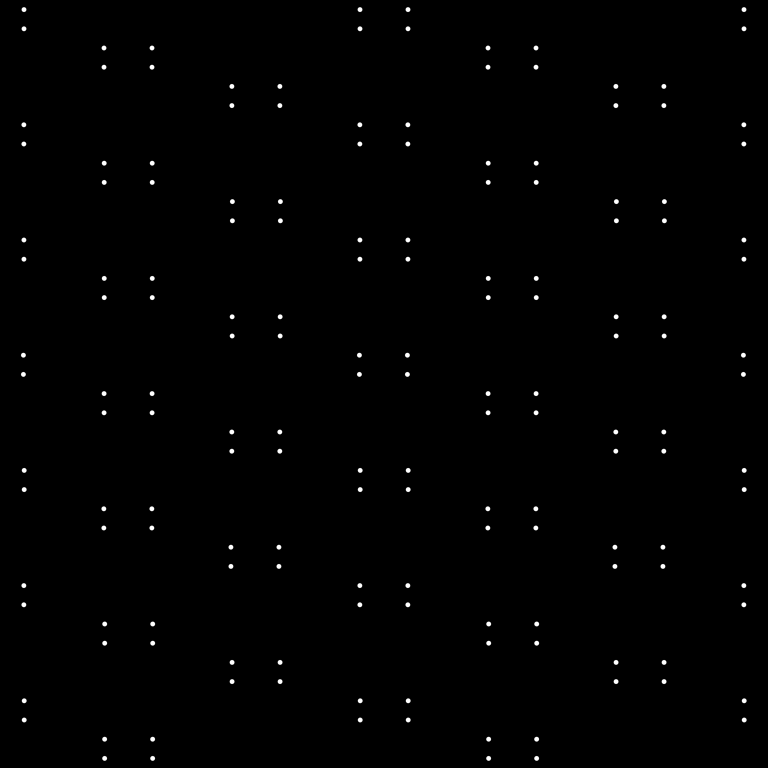
Reproduce this pattern procedurally as a three.js fragment shader.

```glsl
varying vec2 vUv;

float slope(float i) {
  return 2.0 * fract(sin(i * 127.1 + 3.7) * 437.585) - 1.0;
}

// One-dimensional gradient noise
float gradientNoise(float x) {
  float i = floor(x);
  float f = x - i;
  float blend = f * f * f * (f * (f * 6.0 - 15.0) + 10.0);
  return mix(slope(i) * f, slope(i + 1.0) * (f - 1.0), blend);
}

void main() {
  // Twenty bands counted from the top, each stepping a sixth to the right
  float down = 1.0 - vUv.y;
  float band = floor(down * 20.0);

  // Sideways drift shared by a whole band, stronger toward the bottom
  float growth = smoothstep(0.0, 0.65, (band + 0.5) / 20.0);
  float drift = 0.0055 * growth * gradientNoise(band * 0.43 + 0.5);

  // Mirrored pairs of dots, two repeats across, two dot rows per band
  float across = mod(vUv.x - band / 6.0 - drift + 0.25, 0.5) - 0.25;
  vec2 fromDot = vec2(abs(across) - 1.0 / 32.0, (fract(down * 40.0) - 0.5) / 40.0);

  // Round white dots on black
  float edge = 0.7 * fwidth(vUv.y);
  float dotMask = 1.0 - smoothstep(-edge, edge, length(fromDot) - 0.0031);
  gl_FragColor = vec4(vec3(dotMask), 1.0);
}
```
